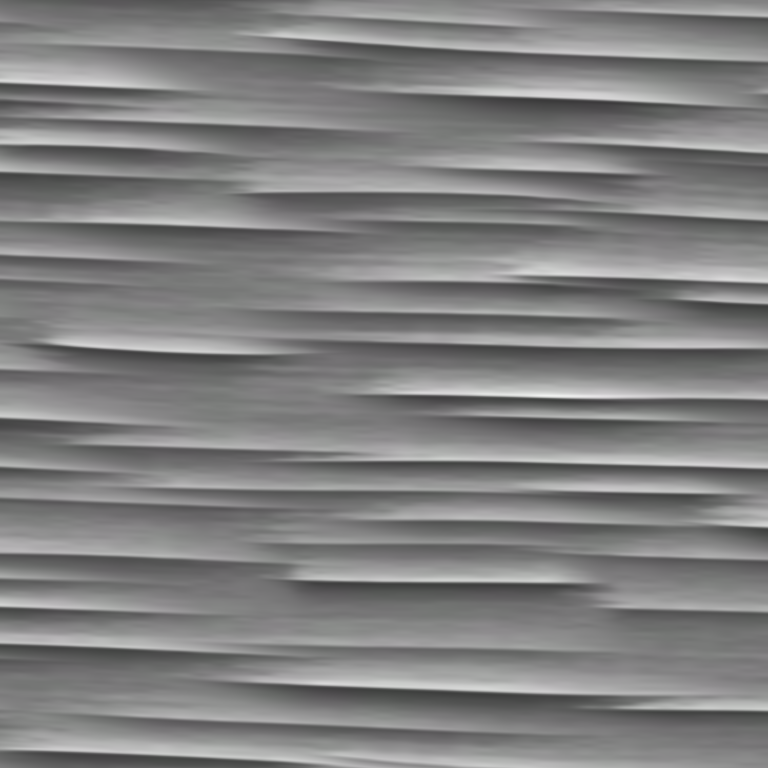
Give the GLSL for this texture, as a Shadertoy shader.

```glsl
// Brushed grey ridges: long, nearly level strokes, each bright above a crisp
// lower edge and shadowed beneath it. Strokes are scattered on a jittered grid
// and summed, then roughened with fine fibres stretched along the ridges.

const vec2  CELL       = vec2(0.55, 0.048);  // stroke spacing
const vec2  HALF_LEN   = vec2(0.20, 0.50);   // shortest, longest half length
const vec2  STRENGTH   = vec2(0.16, 0.56);   // weakest, strongest stroke
const float GLOW       = 0.018;              // fade height above an edge
const float SHADOW     = 0.016;              // fade height below an edge
const float EDGE       = 0.0035;             // softness of the crisp edge
const float TILT       = 0.035;              // fall towards the right
const float WAVE       = 0.016;              // slow bending of the ridges
const float RAGGED     = 0.07;               // fibre offset at stroke ends
const float FIBRE      = 0.085;              // fibre contrast
const float TINT       = 0.012;              // faint green to violet drift
const float MID_GREY   = 0.485;
const float DARK_ROLL  = 1.8;                // compression of shadows
const float LIGHT_ROLL = 0.65;               // compression of highlights

float hash(vec2 p) {
    return fract(sin(dot(p, vec2(127.1, 311.7))) * 43758.5453);
}

float noise(vec2 p) {
    vec2 i = floor(p), f = fract(p);
    f = f * f * (3.0 - 2.0 * f);
    return mix(mix(hash(i), hash(i + vec2(1, 0)), f.x),
               mix(hash(i + vec2(0, 1)), hash(i + vec2(1, 1)), f.x), f.y);
}

// Signed light of one stroke; q is relative to its centre.
float stroke(vec2 q, vec2 id) {
    float halfLen = mix(HALF_LEN.x, HALF_LEN.y, hash(id + 17.3));
    float u = q.x / halfLen;
    if (abs(u) >= 1.0) return 0.0;

    // Each end has its own taper, from blunt to very gradual.
    float leftTaper  = mix(0.25, 1.1, hash(id + 31.7));
    float rightTaper = mix(0.35, 1.2, hash(id + 47.9));
    float envelope = smoothstep(0.0, leftTaper, 1.0 + u)
                   * smoothstep(0.0, rightTaper, 1.0 - u);

    // Gently bowed edge with a sharp step from shadow to glow.
    float bow = (hash(id + 59.1) - 0.5) * 0.016;
    float d = q.y - bow * u * u;
    float size = mix(0.65, 1.35, hash(id + 71.3)) * mix(0.5, 1.0, envelope);
    float glow = exp(-max(d, 0.0) / (GLOW * size));
    float shadow = exp(-max(-d, 0.0) / (SHADOW * size));
    float side = smoothstep(-EDGE, EDGE, d);
    float strength = mix(STRENGTH.x, STRENGTH.y, hash(id + 83.9));
    return strength * envelope * mix(-shadow, glow, side);
}

// Sum of the strokes in the neighbouring cells.
float ridges(vec2 p) {
    float sum = 0.0;
    float row = floor(p.y / CELL.y);
    for (int j = -2; j <= 2; j++) {
        float r = row + float(j);
        float shift = hash(vec2(r, 5.7));
        float column = floor(p.x / CELL.x + shift);
        for (int i = -1; i <= 1; i++) {
            vec2 id = vec2(column + float(i), r);
            vec2 jitter = vec2(hash(id + 3.1), hash(id + 9.7)) - 0.5;
            vec2 centre = id + 0.5 + jitter * vec2(0.8, 0.95);
            centre.x -= shift;
            sum += stroke(p - centre * CELL, id);
        }
    }
    return sum;
}

void mainImage(out vec4 fragColor, in vec2 fragCoord) {
    vec2 uv = fragCoord / iResolution.xy;

    // Tilt and bend the whole field.
    vec2 p = uv + vec2(2.0, 3.0);
    p.y += TILT * uv.x + WAVE * (noise(p * vec2(2.6, 4.0)) - 0.5);

    // Long fibres and shorter flecks along the ridges.
    float longFibre = noise(p * vec2(5.0, 130.0)) - 0.5;
    float fleck = noise(p * vec2(38.0, 210.0) + 40.0) - 0.5;
    float fibre = 0.65 * longFibre + 0.35 * fleck;

    float light = ridges(p + vec2(RAGGED * fibre, 0.0));
    light += FIBRE * fibre * (0.8 + 1.2 * smoothstep(-0.2, 0.4, light));

    // Roll off shadows and highlights separately.
    float rolloff = light < 0.0 ? DARK_ROLL : LIGHT_ROLL;
    float grey = MID_GREY + light / (1.0 + rolloff * abs(light));

    float drift = noise(p * vec2(14.0, 45.0) + 80.0) - 0.5;
    vec3 color = vec3(grey) + TINT * drift * vec3(-0.5, 1.0, -0.5);
    fragColor = vec4(clamp(color, 0.0, 1.0), 1.0);
}
```
